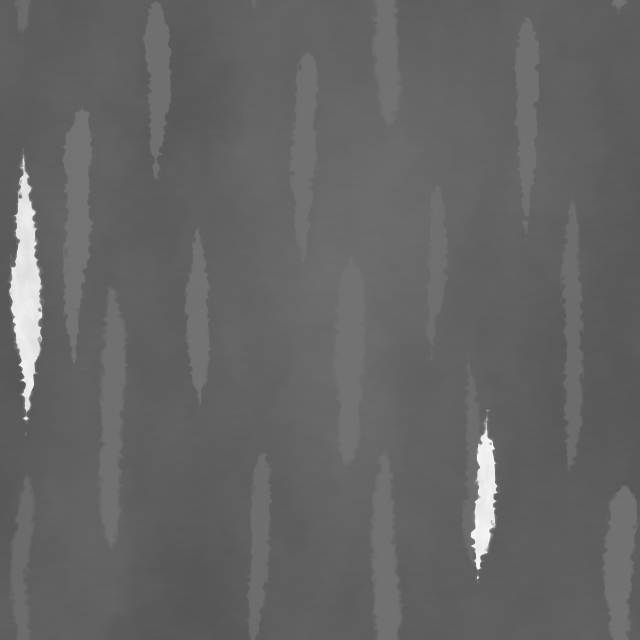
Give the GLSL for this texture, as a Shadertoy shader.

```glsl
// Dark grey brushed surface with ragged vertical streaks and two pale flakes.

const int STREAK_COUNT = 14;
const int FLAKE_COUNT = 2;
const float STREAK_GREY = 0.45;
const float FLAKE_GREY = 0.91;
const float FRINGE_GREY = 0.47;

float hash(vec2 p) {
    vec3 q = fract(vec3(p.xyx) * 0.1031);
    q += dot(q, q.yzx + 33.33);
    return fract((q.x + q.y) * q.z);
}

float valueNoise(vec2 p) {
    vec2 cell = floor(p);
    vec2 f = fract(p);
    f = f * f * (3.0 - 2.0 * f);
    float low = mix(hash(cell), hash(cell + vec2(1, 0)), f.x);
    float high = mix(hash(cell + vec2(0, 1)), hash(cell + vec2(1, 1)), f.x);
    return mix(low, high, f.y);
}

float fbm(vec2 p, int octaves) {
    float sum = 0.0, weight = 0.5, total = 0.0;
    for (int i = 0; i < octaves; i++) {
        sum += weight * valueNoise(p);
        total += weight;
        weight *= 0.5;
        p = mat2(0.96, 0.28, -0.28, 0.96) * p * 2.03 + 17.3;
    }
    return sum / total;
}

// Cloudy base: broad glow, tall smudges, dabbed paint and fine grain.
float background(vec2 uv) {
    vec2 dab = vec2(fbm(uv * 34.0, 3), fbm(uv * 34.0 + 51.0, 3)) - 0.5;
    vec2 p = uv + 0.035 * dab;
    vec2 fromGlow = (p - vec2(0.50, 0.60)) / vec2(0.30, 0.42);
    float grey = 0.360 + 0.042 * exp(-dot(fromGlow, fromGlow));
    grey += 0.085 * (fbm(p * vec2(7.0, 2.6) + 4.0, 4) - 0.5);
    grey += 0.020 * (fbm(p * 17.0 + 9.0, 3) - 0.5);
    grey += 0.008 * (valueNoise(uv * vec2(60.0, 260.0)) - 0.5);
    return grey;
}

// Signed distance across a vertical sliver that wraps at the canvas edges.
// taper holds the sharpness of the lower and upper end: higher is blunter.
float sliver(vec2 uv, vec2 center, vec2 halfSize, vec2 taper, float slant, float seed) {
    vec2 d = fract(uv - center + 0.5) - 0.5;
    float t = d.y / halfSize.y;
    float bend = slant * d.y + 0.014 * (valueNoise(vec2(d.y * 9.0, seed)) - 0.5);
    float profile = 1.0 - pow(abs(t), t > 0.0 ? taper.y : taper.x);
    profile *= 0.8 + 0.4 * valueNoise(vec2(d.y * 14.0, seed + 7.0));
    return abs(d.x - bend) - halfSize.x * profile;
}

// Small scalloped offset that roughens an outline.
float raggedness(vec2 uv) {
    float scallops = abs(2.0 * valueNoise(uv * 85.0) - 1.0);
    return 0.007 * (scallops - 0.45) + 0.006 * (fbm(uv * 130.0, 2) - 0.5);
}

float coverage(float d, float softness) {
    return smoothstep(softness, -softness, d);
}

void mainImage(out vec4 fragColor, in vec2 fragCoord) {
    vec2 uv = fragCoord / iResolution.xy;
    float pixel = 1.0 / iResolution.y;
    float grey = background(uv);
    float rough = raggedness(uv);

    // Faint streaks, one per jittered column
    for (int i = 0; i < STREAK_COUNT; i++) {
        float id = float(i);
        vec4 r = vec4(hash(vec2(id, 1.3)), hash(vec2(id, 5.7)),
                      hash(vec2(id, 9.1)), hash(vec2(id, 14.9)));
        vec2 center = vec2((id + 0.3 + 0.4 * r.x) / float(STREAK_COUNT),
                           fract(id * 0.618 + 0.12 * r.y));
        vec2 halfSize = vec2(mix(0.011, 0.020, r.z), mix(0.11, 0.25, r.w));
        vec2 taper = mix(vec2(1.5), vec2(9.0), vec2(r.y * r.y, r.x));
        float d = sliver(uv, center, halfSize, taper, 0.08 * (r.x - 0.5), id * 3.7);
        float softness = max(mix(0.0015, 0.005, r.y), pixel);
        float opacity = mix(0.65, 1.0, r.z);
        grey = mix(grey, STREAK_GREY, opacity * coverage(d + rough, softness));
    }

    // Bright flakes with a torn grey fringe
    for (int i = 0; i < FLAKE_COUNT; i++) {
        float k = float(i);
        vec2 center = mix(vec2(0.038, 0.545), vec2(0.757, 0.225), k);
        vec2 halfSize = mix(vec2(0.021, 0.200), vec2(0.017, 0.122), k);
        float d = sliver(uv, center, halfSize, vec2(1.7), 0.05 * k, 40.0 + k * 6.3) + rough;
        float edge = max(0.0015, pixel);
        float paint = FLAKE_GREY + 0.03 * k + 0.12 * (fbm(uv * vec2(70.0, 35.0), 3) - 0.5);
        grey = mix(grey, FRINGE_GREY, 0.8 * coverage(d - 0.002, edge * 1.5));
        grey = mix(grey, paint, coverage(d + 0.001, edge));
    }

    fragColor = vec4(vec3(grey), 1.0);
}
```
